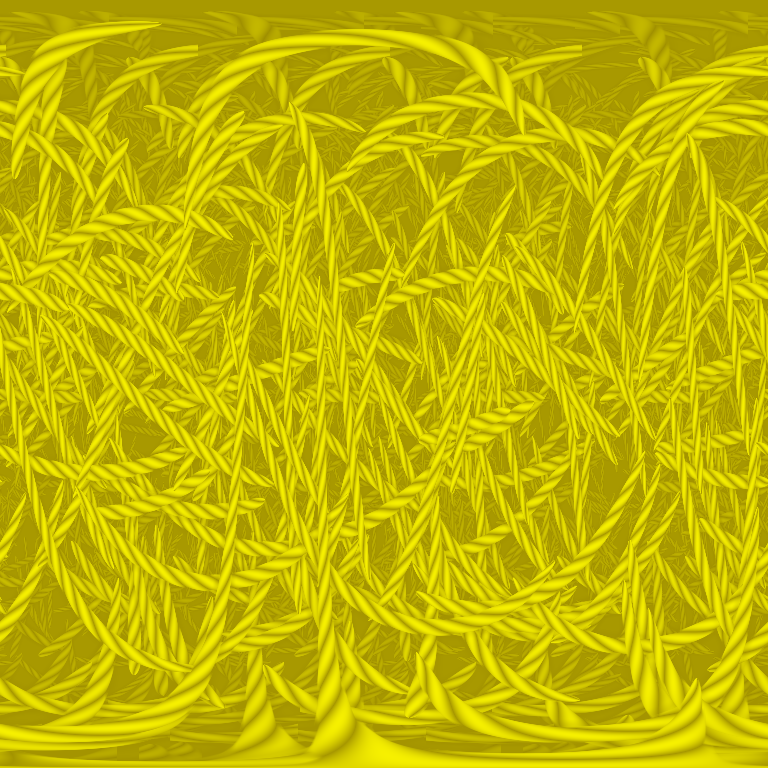
Give the GLSL for this texture, as a three.js fragment shader.

```glsl
// A dense tangle of twisted yellow ropes wrapped around a globe, unrolled to a
// flat map. Each rope is a great-circle arc, blended front to back; the thinner,
// dimmer ropes lying deeper are repeated several times around the globe.
varying vec2 vUv;

const float PI = 3.14159265;
const float ROPES = 580.0;
const float SINGLE_ROPES = 140.0;

vec4 hash4(float n) {
  return fract(sin(n * vec4(12.9898, 78.233, 39.425, 93.989) + 1.7) * 43758.5453);
}

void main() {
  float latitude = (vUv.y - 0.5) * PI;
  float ring = cos(latitude);
  float height = sin(latitude);

  float level = 0.0;
  float cover = 0.0;
  float shadow = 1.0;

  for (float i = 0.0; i < ROPES; i++) {
    vec4 rnd = hash4(i + 1.0);
    bool single = i < SINGLE_ROPES;
    float copies = single ? 1.0 : 3.0 + mod(i, 4.0);
    float rank = single ? i : SINGLE_ROPES + (i - SINGLE_ROPES) * 4.5;
    float depth = rank / 2200.0;

    // Pixel on the sphere, turned so that the nearest copy is at longitude zero
    float lon = (fract((vUv.x - rnd.x) * copies + 0.5) - 0.5) * 2.0 * PI / copies;
    vec3 p = vec3(ring * cos(lon), ring * sin(lon), height);

    // Center and direction of the rope
    float z = rnd.y * 2.0 - 1.0;
    float r = sqrt(1.0 - z * z);
    float heading = rnd.z * 2.0 * PI;
    vec2 dir = vec2(cos(heading), sin(heading));
    float toEast = p.y;
    float toNorth = r * p.z - z * p.x;

    float radius = 0.036 * mix(0.27, 1.0, exp(-6.0 * depth));
    float across = toNorth * dir.x - toEast * dir.y;
    if (abs(across) > radius * 1.9) continue;

    // The topmost ropes are the longest
    float slimness = mix(8.0, single ? 26.0 : 18.0, rnd.w);
    float halfLength = radius * slimness * (1.0 + 0.6 * exp(-i / 25.0));
    float along = atan(toEast * dir.x + toNorth * dir.y, r * p.x + z * p.z);
    float t = along / halfLength;
    if (abs(t) >= 1.0) continue;

    // Strands wound around the axis, narrowing at the rope ends
    float width = radius * sqrt(1.0 - pow(abs(t), 6.0));
    float v = across / max(width, 0.001);
    float twist = 1.75 * asin(clamp(v, -1.0, 1.0)) + PI * along / (3.9 * radius);
    float strand = abs(sin(twist + rnd.w * 40.0));

    // Rounded shading with creased grooves, dimmed with depth
    float dim = smoothstep(0.0, 0.22, depth);
    float crest = mix(1.0, 0.38, dim);
    float groove = mix(0.14, 0.06, dim);
    float roundness = mix(0.65, 1.0, sqrt(max(1.0 - v * v, 0.0)));
    float shade = mix(groove, crest, pow(strand, 0.9) * roundness);

    // Crisp outline, bulging where a strand meets the edge
    float outline = width * (0.82 + 0.18 * strand);
    float alpha = 1.0 - smoothstep(-0.003, 0.002, abs(across) - outline);

    level += (1.0 - cover) * alpha * shade * shadow;
    cover += (1.0 - cover) * alpha;
    if (cover > 0.98) break;

    // Contact shadow on the ropes below
    float contact = 1.0 - smoothstep(1.0, 1.9, abs(v));
    shadow = max(0.72, shadow * (1.0 - 0.25 * contact * (1.0 - t * t)));
  }

  level += (1.0 - cover) * 0.16 * shadow;

  vec3 darkOlive = vec3(0.60, 0.535, 0.0);
  vec3 brightYellow = vec3(0.965, 0.94, 0.0);
  gl_FragColor = vec4(mix(darkOlive, brightYellow, clamp(level, 0.0, 1.0)), 1.0);
}
```
